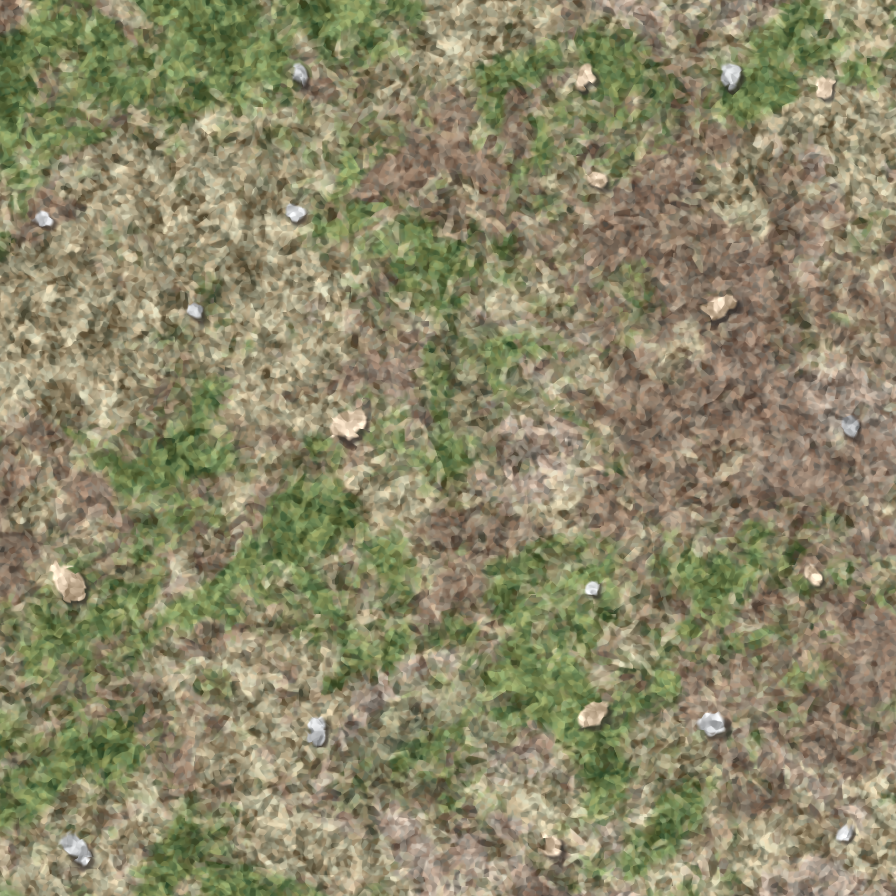
This texture is drawn by a WebGL 1 fragment shader. Its source:

```glsl
precision highp float;
// Dry meadow from above: straw, green and brown turf, bare soil and pale stones.
uniform vec2 u_resolution;

#define BLADE_SCALE 92.0
#define SPECK_SCALE 175.0
#define CLUMP_SCALE 42.0
#define PATCH_SCALE 5.0
#define BLADE_STRETCH 1.75
#define CONTRAST 1.0
#define GREEN_LEVEL 0.51
#define BROWN_LEVEL 0.53
#define STONE_GRID 7.0
#define STONE_SHARE 0.34

vec3 hash3(vec2 p) {
  vec3 h = fract(vec3(p.xyx) * vec3(0.1031, 0.1030, 0.0973));
  h += dot(h, h.yxz + 33.33);
  return fract((h.xxy + h.yzz) * h.zyx);
}

// Soft cellular noise: three blended random values, cells stretched at random angles.
vec3 softCells(vec2 p, float stretch, float sharpness) {
  vec2 cell = floor(p);
  vec3 total = vec3(0.0);
  float weightSum = 1e-25;
  for (int y = -1; y <= 1; y++) {
    for (int x = -1; x <= 1; x++) {
      vec2 id = cell + vec2(float(x), float(y));
      vec3 seed = hash3(id + 17.0);
      vec2 d = p - id - seed.xy;
      float angle = seed.z * 3.1416;
      vec2 axis = vec2(cos(angle), sin(angle));
      d = vec2(dot(d, axis) / stretch, dot(d, vec2(-axis.y, axis.x)) * stretch);
      float weight = exp(-sharpness * dot(d, d));
      total += weight * hash3(id + 71.0);
      weightSum += weight;
    }
  }
  return total / weightSum;
}

// Large irregular patches; each channel is an independent ground cover.
vec3 coverPatches(vec2 uv) {
  vec2 warp = 0.025 * sin(uv.yx * vec2(23.0, 19.0) + 2.0 * sin(uv * 11.0));
  vec2 p = (uv + warp) * PATCH_SCALE;
  return 0.42 * softCells(p + 3.0, 1.15, 5.0)
       + 0.33 * softCells(p * 2.3 + 31.0, 1.2, 5.0)
       + 0.25 * softCells(p * 5.1 + 57.0, 1.3, 5.0);
}

// Relative distance from a stone's centre, with a ragged outline.
float stoneDistance(vec2 d, float radius, float angle, vec2 ragged) {
  vec2 axis = vec2(cos(angle), sin(angle));
  vec2 q = vec2(dot(d, axis) * 0.85, dot(d, vec2(-axis.y, axis.x)) * 1.2);
  return length(q / radius + ragged);
}

void main() {
  vec2 uv = gl_FragCoord.xy / min(u_resolution.x, u_resolution.y);

  // Fine litter at three sizes
  vec3 blades = softCells(uv * BLADE_SCALE, BLADE_STRETCH, 9.0);
  vec3 specks = softCells(uv * SPECK_SCALE + 211.0, 1.4, 7.0);
  vec3 clumps = softCells(uv * CLUMP_SCALE + 409.0, 1.4, 6.0);
  float tone = 0.5 + CONTRAST * (0.72 * (blades.x - 0.5)
             + 0.5 * (specks.x - 0.5) + 0.42 * (clumps.x - 0.5));
  tone = clamp(tone, -0.1, 1.1);

  // Cover amounts: soil gathers toward the lower right
  vec3 cover = coverPatches(uv);
  float drift = dot(uv - 0.5, vec2(0.5, -0.5));
  vec3 jitter = 0.16 * (blades - 0.5) + 0.16 * (clumps - 0.5);
  float soil = smoothstep(0.52, 0.74, cover.z + 0.5 * drift + jitter.z);
  float green = smoothstep(GREEN_LEVEL - 0.07, GREEN_LEVEL + 0.19,
                           cover.x - 0.22 * drift + jitter.y);
  float brown = smoothstep(BROWN_LEVEL - 0.07, BROWN_LEVEL + 0.17,
                           cover.y + jitter.z);

  // Each cover has its own ramp from shade to light
  vec3 strawColor = mix(vec3(0.36, 0.33, 0.24), vec3(0.88, 0.84, 0.71), tone);
  vec3 soilColor = mix(vec3(0.39, 0.34, 0.30), vec3(0.87, 0.80, 0.73), tone);
  vec3 brownColor = mix(vec3(0.34, 0.28, 0.24), vec3(0.69, 0.60, 0.52), tone);
  vec3 greenColor = mix(vec3(0.23, 0.30, 0.16), vec3(0.60, 0.67, 0.43), tone);
  vec3 color = mix(strawColor, soilColor, soil);
  color = mix(color, brownColor, 0.85 * brown);
  color = mix(color, greenColor, green * (1.0 - 0.6 * soil));
  color += 0.05 * (specks.y - 0.5) * vec3(1.0, -0.4, -1.0);

  // Sparse stones with a shadow on their lower right
  vec2 stoneCell = floor(uv * STONE_GRID);
  vec3 place = hash3(stoneCell + 5.0);
  vec3 kind = hash3(stoneCell + 83.0);
  float present = step(place.z, STONE_SHARE);
  vec2 d = uv - (stoneCell + mix(vec2(0.28), vec2(0.72), place.xy)) / STONE_GRID;
  float radius = mix(0.009, 0.021, kind.x * kind.x);
  float edge = 0.0022 / radius;
  vec2 ragged = 0.7 * (clumps.yz - 0.5) + 0.5 * (blades.yz - 0.5);
  float angle = kind.y * 6.2832;
  float body = stoneDistance(d, radius, angle, ragged);
  float shade = stoneDistance(d - radius * vec2(0.3, -0.4), radius, angle, ragged);
  float shadow = 1.0 - smoothstep(0.75, 1.15 + edge, shade);
  color = mix(color, vec3(0.20, 0.18, 0.17), 0.65 * present * shadow);
  vec3 stoneColor = mix(vec3(0.77, 0.78, 0.79), vec3(0.88, 0.79, 0.68),
                        step(0.6, kind.z));
  stoneColor += 0.5 * (tone - 0.45);
  float stone = 1.0 - smoothstep(0.95 - edge, 0.95 + edge, body);
  color = mix(color, stoneColor, 0.92 * present * stone);

  gl_FragColor = vec4(clamp(color, 0.0, 1.0), 1.0);
}
```
